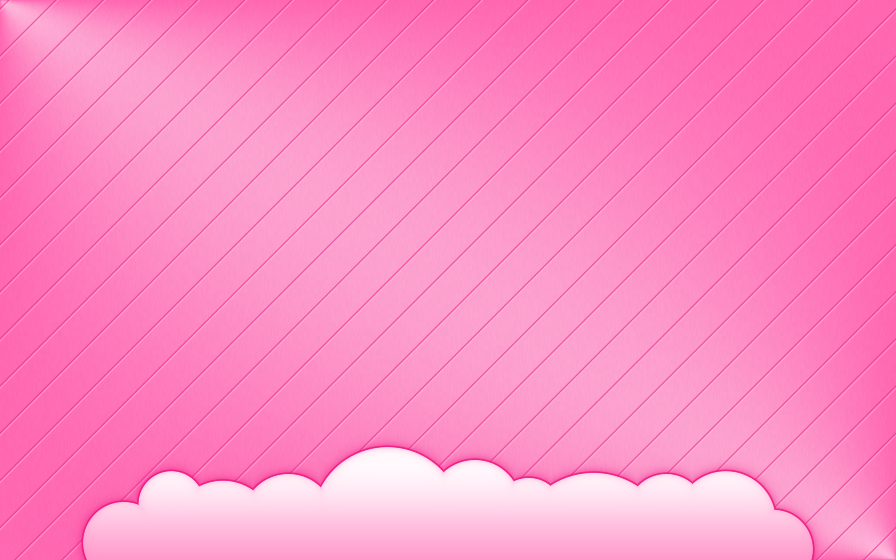
Give the GLSL for this background, as a Shadertoy shader.

```glsl
float hash(vec2 p) {
    vec3 q = fract(vec3(p.xyx) * 0.1031);
    q += dot(q, q.yzx + 33.33);
    return fract((q.x + q.y) * q.z);
}

// Light that fans out from a corner and peaks on the diagonal
float cornerFan(vec2 q) {
    return 2.0 * q.x * q.y / (dot(q, q) + 1e-5);
}

// Signed distance to the cloud: puffs joined by a flat body
float cloudDistance(vec2 p) {
    const vec3 puffs[11] = vec3[11](
        vec3(0.221, 0.031, 0.073), vec3(0.306, 0.100, 0.059),
        vec3(0.398, 0.048, 0.094), vec3(0.515, 0.071, 0.083),
        vec3(0.692, 0.067, 0.135), vec3(0.848, 0.096, 0.083),
        vec3(0.944, 0.085, 0.062), vec3(1.060, 0.014, 0.142),
        vec3(1.190, 0.083, 0.071), vec3(1.296, 0.069, 0.090),
        vec3(1.381, 0.019, 0.071));
    vec2 box = abs(p - vec2(0.801, -0.1)) - vec2(0.58, 0.183);
    float d = length(max(box, 0.0)) + min(max(box.x, box.y), 0.0);
    for (int i = 0; i < 11; i++) {
        d = min(d, length(p - puffs[i].xy) - puffs[i].z);
    }
    return d;
}

// Antialiased line of a given half width
float stroke(float d, float halfWidth, float pixel) {
    return 1.0 - smoothstep(halfWidth - 0.5 * pixel, halfWidth + 0.7 * pixel, abs(d));
}

void mainImage(out vec4 fragColor, in vec2 fragCoord) {
    vec2 uv = fragCoord / iResolution.xy;
    float pixel = 1.0 / iResolution.y;
    vec2 p = vec2(uv.x * 1.6, uv.y);

    // Sheen between the upper left and lower right corners
    vec2 fromStart = vec2(uv.x, 1.0 - uv.y);
    vec2 fromEnd = 1.0 - fromStart;
    float fanStart = cornerFan(fromStart);
    float fanEnd = cornerFan(fromEnd);
    vec3 color = mix(vec3(1.0, 0.405, 0.695), vec3(0.99, 0.63, 0.81), fanStart * fanEnd);
    float cornerGlow = fanStart * exp(-length(fromStart) * 18.0)
                     + fanEnd * exp(-length(fromEnd) * 18.0);
    color = mix(color, vec3(1.0, 0.82, 0.91), 0.6 * cornerGlow);

    // Fine vertical grain
    color += 0.014 * (hash(floor(p * vec2(480.0, 120.0))) - 0.5);

    // Engraved diagonal grooves with a lit lower edge
    float spacing = 0.0842;
    float across = p.x + 1.0 - p.y - 0.1;
    float groove = (mod(across + 0.5 * spacing, spacing) - 0.5 * spacing) * 0.7071;
    color = mix(color, vec3(1.0, 0.74, 0.87), 0.45 * stroke(groove - 0.0028, 0.001, pixel));
    color = mix(color, vec3(0.92, 0.17, 0.54), 0.65 * stroke(groove, 0.0009, pixel));

    // Cloud with a soft outer shadow, fading fill and dark rim
    float d = cloudDistance(p);
    vec3 rim = vec3(0.93, 0.08, 0.49);
    color = mix(color, rim, 0.6 * exp(-max(d, 0.0) * 150.0));
    vec3 fill = mix(vec3(1.0, 0.57, 0.78), vec3(1.0, 0.98, 0.99), smoothstep(-0.04, 0.18, p.y));
    fill = mix(fill, vec3(1.0, 0.55, 0.77), 0.45 * exp(min(d, 0.0) * 200.0));
    color = mix(color, fill, 1.0 - smoothstep(-0.6 * pixel, 0.6 * pixel, d));
    color = mix(color, rim, 0.75 * stroke(d - 0.001, 0.0013, pixel));

    fragColor = vec4(clamp(color, 0.0, 1.0), 1.0);
}
```
